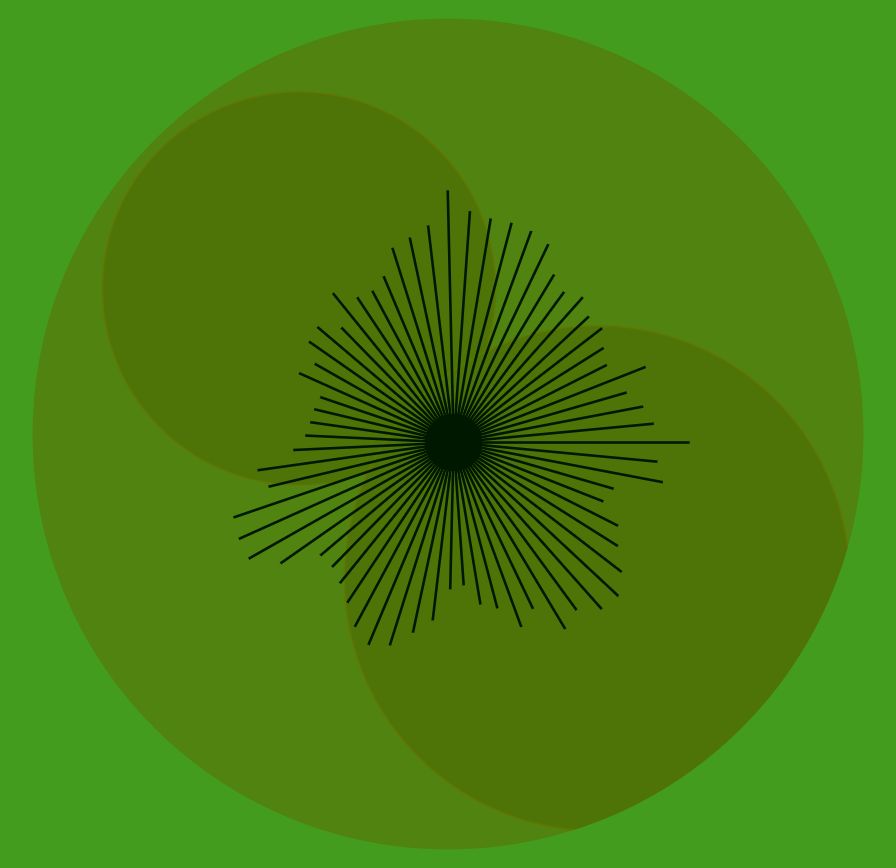
Write a WebGL 2 fragment shader that draws this background.

```glsl
#version 300 es
// Green field with a large disc, two darker discs clipped to it, and a burst of dark rays.
precision highp float;

uniform vec2 u_resolution;
out vec4 fragColor;

const float TAU = 6.2831853;
const float RAY_COUNT = 67.0;
const int LOBES = 16;

const vec3 FIELD = vec3(0.267, 0.612, 0.118);
const vec3 DISC = vec3(0.312, 0.512, 0.060);
const vec3 SHADE = vec3(0.306, 0.452, 0.028);
const vec3 RIM = vec3(0.400, 0.455, 0.005);
const vec3 INK = vec3(0.000, 0.095, 0.000);

// Mean ray reach in evenly spaced directions, clockwise from the right.
const float REACH[LOBES] = float[LOBES](
    0.257, 0.194, 0.261, 0.225, 0.174, 0.255, 0.201, 0.268,
    0.185, 0.182, 0.205, 0.212, 0.284, 0.241, 0.208, 0.218);

float hash(float n) {
    n = fract(n * 0.1031);
    n *= n + 33.33;
    return fract(n * (n + n));
}

float circle(vec2 p, vec2 center, float radius) {
    return length(p - center) - radius;
}

// Antialiased coverage of a signed distance.
float cover(float dist, float pixel) {
    return clamp(0.5 - dist / pixel, 0.0, 1.0);
}

// Filled disc with a thin rim, limited by a clip mask.
vec3 rimmedDisc(vec3 base, float dist, float clip, float pixel) {
    vec3 color = mix(base, SHADE, cover(dist, pixel) * clip);
    float rim = cover(abs(dist) - 0.0009, pixel);
    return mix(color, RIM, rim * clip * 0.8);
}

// Smooth lobes around the burst plus a small random change per ray.
float rayLength(float index, float jitter) {
    float lobe = index / RAY_COUNT * float(LOBES);
    int i = int(lobe) % LOBES;
    float reach = mix(REACH[i], REACH[(i + 1) % LOBES], smoothstep(0.0, 1.0, fract(lobe)));
    return reach + jitter * (hash(index + 7.0) - 0.5);
}

// Distance to the ray of the sector that holds p.
float burst(vec2 p, float halfWidth) {
    float sector = TAU / RAY_COUNT;
    float angle = atan(-p.y, p.x);
    float nearest = floor(angle / sector + 0.5);
    float offset = angle - nearest * sector;
    vec2 local = length(p) * vec2(cos(offset), sin(offset));
    float reach = rayLength(mod(nearest, RAY_COUNT), 0.04);
    return max(abs(local.y) - halfWidth, local.x - reach);
}

void main() {
    float pixel = 1.0 / u_resolution.y;
    vec2 p = (gl_FragCoord.xy - 0.5 * u_resolution) * pixel;

    // Discs
    float inside = cover(circle(p, vec2(0.0), 0.4786), pixel);
    vec3 color = mix(FIELD, DISC, inside);
    color = rimmedDisc(color, circle(p, vec2(-0.1716, 0.1676), 0.2265), inside, pixel);
    color = rimmedDisc(color, circle(p, vec2(0.1716, -0.1662), 0.2909), inside, pixel);

    // Rays and their solid hub
    vec2 q = p - vec2(0.0065, -0.0098);
    float rays = min(burst(q, 0.0015), circle(q, vec2(0.0), 0.0335));
    color = mix(color, INK, cover(rays, pixel));

    fragColor = vec4(color, 1.0);
}
```
